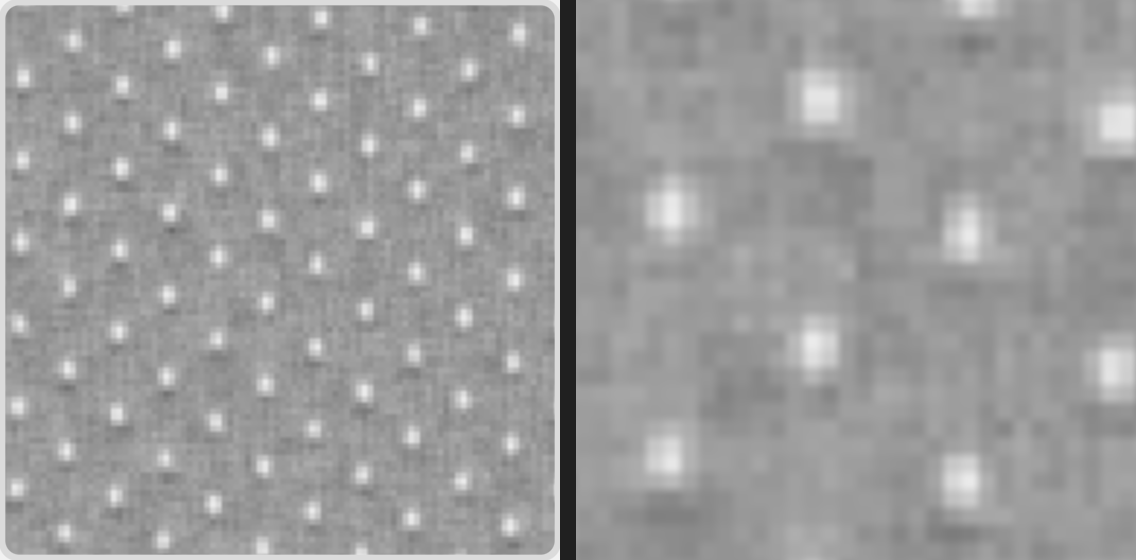
Left: the whole. Right: its middle third, enlarged.
A three.js fragment shader for this pattern:

```glsl
// Grey woven sheet with a slightly tilted, staggered lattice of pale flecks.
// Each fleck casts a dark smudge below; everything is evaluated on a coarse
// grid of soft texels, with streaky grain, inside a thin rounded frame.
varying vec2 vUv;

const float TEXELS = 96.0;                   // coarse grid cells across
const vec2 ORIGIN = vec2(0.043, 0.861);      // centre of one fleck
const vec2 STEP_UP = vec2(0.0895, 0.0666);   // lattice step, right and up
const vec2 STEP_DOWN = vec2(0.0868, -0.0801); // lattice step, right and down
const float CLOTH = 0.597;
const float FRAME = 0.86;
const float PAGE = 0.95;

float hash(vec2 p) {
  return fract(sin(dot(p, vec2(127.1, 311.7))) * 4375.85);
}

float cross2(vec2 a, vec2 b) {
  return a.x * b.y - a.y * b.x;
}

// Soft elliptical spot, 1 at its centre
float spot(vec2 p, vec2 radius) {
  vec2 q = p / radius;
  return exp(-dot(q, q));
}

// Random tone constant over blocks of the given size, in texels
float blockTone(vec2 cell, vec2 size, float seed) {
  return hash(floor(cell / size) + seed) - 0.5;
}

// Fine grain, crossed thread streaks and broad mottling
float grain(vec2 cell) {
  float fine = 0.055 * blockTone(cell, vec2(1.0), 3.0);
  float upright = 0.055 * blockTone(cell, vec2(1.0, 5.0), 17.0);
  float level = 0.045 * blockTone(cell, vec2(4.0, 1.0), 41.0);
  float patches = 0.035 * blockTone(cell, vec2(3.0), 73.0);
  float broad = 0.008 * (sin(cell.x * 0.41 + 2.0 * sin(cell.y * 0.23))
                       + sin(cell.y * 0.53 + 2.0 * sin(cell.x * 0.19)));
  return fine + upright + level + patches + broad;
}

// Pale fleck and its smudge, from the nearest lattice point
float fleck(vec2 p, vec2 stepA, vec2 stepB) {
  vec2 d = p - ORIGIN;
  vec2 coord = vec2(cross2(d, stepB), cross2(stepA, d)) / cross2(stepA, stepB);
  vec2 id = floor(coord + 0.5);
  vec2 local = d - stepA * id.x - stepB * id.y;
  float light = 0.35 + 0.06 * (hash(id + 5.0) - 0.5);
  float shade = 0.10 + 0.07 * (hash(id + 29.0) - 0.5);
  float lean = 0.008 * (hash(id + 53.0) - 0.5);
  return light * spot(local, vec2(0.013, 0.018))
       - shade * spot(local - vec2(lean, -0.030), vec2(0.018, 0.011));
}

float texelTone(vec2 cell) {
  vec2 centre = (cell + 0.5) / TEXELS;
  float mark = fleck(centre, STEP_UP, STEP_DOWN);
  return min(CLOTH + grain(cell) * (1.0 - 2.0 * max(mark, 0.0)) + mark, 0.92);
}

// Blend the four surrounding texels so block edges stay soft
float cloth(vec2 p) {
  vec2 g = p * TEXELS - 0.5;
  vec2 cell = floor(g);
  vec2 w = smoothstep(0.1, 0.9, g - cell);
  float low = mix(texelTone(cell), texelTone(cell + vec2(1.0, 0.0)), w.x);
  float high = mix(texelTone(cell + vec2(0.0, 1.0)), texelTone(cell + 1.0), w.x);
  return mix(low, high, w.y);
}

// Signed distance to a centred rounded square
float roundedSquare(vec2 p, float halfSide, float radius) {
  vec2 q = abs(p) - halfSide + radius;
  return length(max(q, 0.0)) + min(max(q.x, q.y), 0.0) - radius;
}

float inside(float dist) {
  return 1.0 - smoothstep(-0.0015, 0.0015, dist);
}

void main() {
  vec2 p = vUv - 0.5;
  float tone = mix(PAGE, FRAME, inside(roundedSquare(p, 0.502, 0.034)));
  tone = mix(tone, cloth(vUv), inside(roundedSquare(p, 0.4905, 0.025)));
  gl_FragColor = vec4(vec3(tone), 1.0);
}
```
